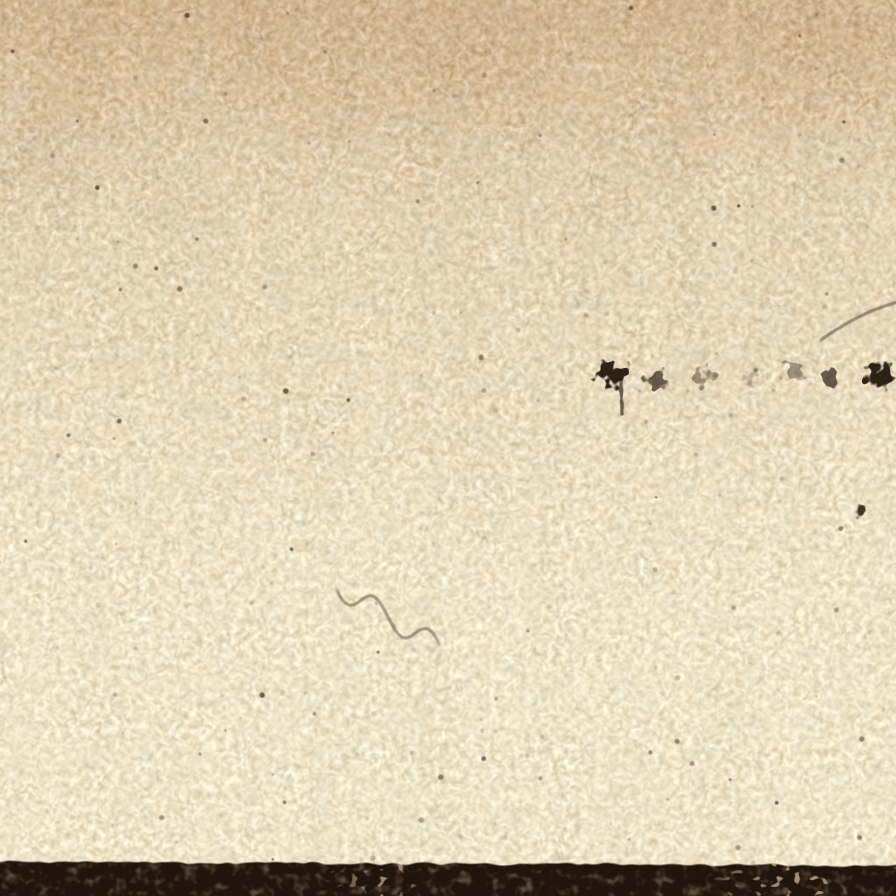
Give the GLSL for this texture, as a three.js fragment shader.

```glsl
// Aged cream paper that browns toward the top, with fine curly grain, specks,
// a row of ink blots, two stray hairs and a ragged dark strip at the bottom.
// Layers of gradient noise colour the sheet; distance functions draw the marks.

#define PAPER_LIGHT vec3(0.932, 0.893, 0.785)
#define PAPER_MID vec3(0.893, 0.830, 0.706)
#define PAPER_TAN vec3(0.815, 0.712, 0.565)
#define INK vec3(0.14, 0.09, 0.05)
#define STRIP_BROWN vec3(0.24, 0.19, 0.13)
#define STRIP_GREY vec3(0.35, 0.30, 0.25)
#define GRAIN_SCALE 128.0
#define GRAIN_CONTRAST 0.125
#define SPECK_CELLS 42.0
#define STRIP_HEIGHT 0.036
#define BLOT_ROW 0.58
#define EDGE 0.0015

varying vec2 vUv;

vec2 hash2(vec2 p) {
  vec3 q = fract(p.xyx * vec3(0.1031, 0.1030, 0.0973));
  q += dot(q, q.yzx + 33.33);
  return fract((q.xx + q.yz) * q.zy);
}

float gradDot(vec2 cell, vec2 offset) {
  float angle = 6.28318 * hash2(cell + 17.0).x;
  return dot(vec2(cos(angle), sin(angle)), offset);
}

// Gradient noise, roughly -0.7 to 0.7
float noise(vec2 p) {
  vec2 i = floor(p), f = p - i;
  vec2 u = f * f * f * (f * (f * 6.0 - 15.0) + 10.0);
  vec2 e = vec2(1.0, 0.0);
  return mix(mix(gradDot(i, f), gradDot(i + e, f - e), u.x),
             mix(gradDot(i + e.yx, f - e.yx), gradDot(i + 1.0, f - 1.0), u.x), u.y);
}

vec2 rotate(vec2 p, float a) {
  return vec2(cos(a) * p.x - sin(a) * p.y, sin(a) * p.x + cos(a) * p.y);
}

float segment(vec2 p, vec2 a, vec2 b) {
  vec2 d = b - a;
  return length(p - a - d * clamp(dot(p - a, d) / dot(d, d), 0.0, 1.0));
}

// Toned sheet: vertical fade, broad mottling, fine grain
vec3 paper(vec2 p) {
  float mottle = noise(p * 7.0) + 0.7 * noise(p * 19.0 + 5.0);
  float y = p.y + 0.05 * mottle;
  vec3 c = mix(PAPER_LIGHT, PAPER_MID, smoothstep(0.28, 0.78, y));
  c = mix(c, PAPER_TAN, smoothstep(0.72, 1.02, y));
  float streak = noise(vec2(p.x * 24.0, p.y * 3.0 + 9.0));

  vec2 g = p * GRAIN_SCALE;
  g += 0.6 * vec2(noise(g * 0.4), noise(g * 0.4 + 31.0));
  float patchy = 1.0 + 0.6 * noise(p * 23.0 + 40.0);
  float grain = noise(g) + 0.75 * noise(rotate(g, 0.6) * 1.65 + 70.0);
  c += GRAIN_CONTRAST * patchy * grain * vec3(0.85, 0.95, 1.15);
  c += 0.035 * noise(p * 58.0 + 90.0) * vec3(0.9, 1.0, 1.2);
  c += 0.03 * noise(p * 34.0 + 12.0) * vec3(0.8, -0.1, -0.7);
  return c + 0.018 * streak;
}

// Scattered dots: most are faint, a few nearly black
float specks(vec2 p) {
  vec2 cell = floor(p * SPECK_CELLS);
  vec2 place = 0.2 + 0.6 * hash2(cell);
  vec2 kind = hash2(cell + 211.0);
  float radius = mix(0.0012, 0.0030, kind.y);
  float d = length((fract(p * SPECK_CELLS) - place) / SPECK_CELLS);
  float strength = mix(0.15, 0.8, pow(hash2(cell + 97.0).x, 4.0));
  return strength * step(kind.x, 0.13) * (1.0 - smoothstep(radius - EDGE, radius + EDGE, d));
}

// Broken ink blots along a row, heaviest at both ends, plus one drip
float blots(vec2 p) {
  float ink = 0.0;
  float ragged = noise(p * 75.0 + 3.0) + 0.5 * noise(p * 150.0);
  for (int i = 0; i < 7; i++) {
    float n = float(i);
    vec2 jitter = hash2(vec2(n, 8.0)) - 0.5;
    vec2 center = vec2(0.69 + 0.048 * n, BLOT_ROW) + 0.012 * jitter;
    float weight = pow(abs(n / 3.0 - 1.0), 1.2);
    float radius = mix(0.006, 0.013, weight);
    float d = length((p - center) * vec2(0.85, 1.1)) - radius + 0.016 * ragged;
    ink = max(ink, mix(0.22, 0.95, weight) * (1.0 - smoothstep(-0.003, 0.002, d)));
  }
  float drip = segment(p, vec2(0.693, 0.575), vec2(0.694, 0.538)) + 0.002 * ragged;
  ink = max(ink, 0.65 * (1.0 - smoothstep(0.0008, 0.003, drip)));
  float stray = length(p - vec2(0.962, 0.43)) + 0.009 * ragged;
  return max(ink, 0.85 * (1.0 - smoothstep(0.004, 0.008, stray)));
}

// Thin hair: a sloping line with a sine bend, t runs along its width
float hair(vec2 p, vec2 start, vec2 span, float bend, float waves) {
  float t = (p.x - start.x) / span.x;
  float k = 6.28318 * waves;
  float y = start.y + span.y * t - bend * sin(k * t);
  float slope = (span.y - bend * k * cos(k * t)) / span.x;
  float d = abs(p.y - y) / sqrt(1.0 + slope * slope);
  float ends = smoothstep(0.0, 0.06, t) * (1.0 - smoothstep(0.92, 1.0, t));
  return ends * (1.0 - smoothstep(0.0006, 0.0030, d));
}

// Dark strip with brown blotches and pale scuffs
vec3 strip(vec2 p) {
  float blotch = noise(p * vec2(55.0, 80.0)) + 0.6 * noise(p * 150.0);
  vec3 c = mix(INK * 0.9, STRIP_BROWN, smoothstep(0.0, 0.5, blotch));
  c = mix(c, STRIP_GREY, smoothstep(0.35, 0.75, blotch));
  float worn = smoothstep(0.0, 0.35, noise(vec2(p.x * 8.0 + 2.0, 4.3)));
  float scuff = noise(p * vec2(95.0, 130.0) + 60.0);
  return mix(c, PAPER_TAN, 0.75 * worn * smoothstep(0.22, 0.45, scuff));
}

void main() {
  vec2 p = vUv;
  vec3 color = paper(p);
  color = mix(color, STRIP_BROWN, specks(p));
  color = mix(color, STRIP_GREY, 0.50 * hair(p, vec2(0.372, 0.348), vec2(0.122, -0.073), 0.013, 2.0));
  color = mix(color, STRIP_GREY, 0.55 * hair(p, vec2(0.912, 0.618), vec2(0.10, 0.048), -0.006, 0.5));
  color = mix(color, INK, blots(p));

  float top = STRIP_HEIGHT + 0.004 * (0.5 - p.x) + 0.003 * noise(vec2(p.x * 60.0, 1.5));
  color = mix(strip(p), color, smoothstep(top - EDGE, top + EDGE, p.y));
  gl_FragColor = vec4(clamp(color, 0.0, 1.0), 1.0);
}
```
